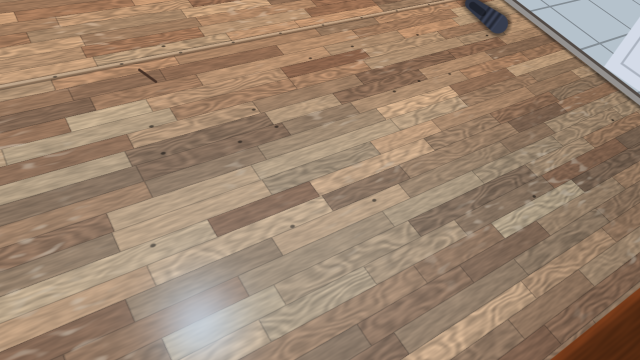
Give the GLSL for this texture, as a Shadertoy shader.

```glsl
// Worn laminate floor in perspective: two vanishing points turn the canvas into
// floor coordinates, where staggered planks get their own tone and noise grain.
// A metal strip, tiled doorway, slipper, nail and window glare are laid on top.
#define VP_ALONG vec2(3.20, 1.375)     // where plank sides converge
#define VP_ACROSS vec2(-0.697, 2.627)  // where plank ends converge
#define PLANK vec2(0.125, 0.0245)      // plank length and width on the floor
#define JITTER 0.45                    // variation of plank length
#define SEAM 0.0011
#define GRAIN 0.10
#define WEAR 0.30
#define GLARE_POS vec2(0.556, 0.10)
#define DARK_WOOD vec3(0.49, 0.395, 0.325)
#define MID_WOOD vec3(0.60, 0.51, 0.42)
#define LIGHT_WOOD vec3(0.74, 0.655, 0.545)
#define NAVY vec3(0.19, 0.21, 0.27)

float hash(vec2 c) {
    vec3 q = fract(vec3(c.xyx) * vec3(0.1031, 0.1030, 0.0973));
    q += dot(q, q.yzx + 33.33);
    return fract((q.x + q.y) * q.z);
}

float gradientDot(vec2 cell, vec2 offset) {
    float angle = 6.2832 * hash(cell);
    return dot(vec2(cos(angle), sin(angle)), offset);
}

float noise(vec2 p) {
    vec2 i = floor(p), f = fract(p), e = vec2(1.0, 0.0);
    vec2 s = f * f * f * (f * (f * 6.0 - 15.0) + 10.0);
    return mix(mix(gradientDot(i, f), gradientDot(i + e, f - e), s.x),
               mix(gradientDot(i + e.yx, f - e.yx), gradientDot(i + 1.0, f - 1.0), s.x), s.y);
}

// Distance to a segment and the position along it
vec2 segment(vec2 p, vec2 a, vec2 b) {
    float t = clamp(dot(p - a, b - a) / dot(b - a, b - a), 0.0, 1.0);
    return vec2(length(p - mix(a, b, t)), t);
}

float inside(float d) {
    float px = 0.7 / iResolution.y;
    return 1.0 - smoothstep(-px, px, d);
}

// x runs along the planks from the doorway, y across them from the metal strip
vec2 floorCoords(vec2 p) {
    vec2 horizon = normalize(VP_ALONG - VP_ACROSS);
    float depth = dot(p - VP_ALONG, vec2(horizon.y, -horizon.x));
    return vec2(dot(p - VP_ACROSS, vec2(0.610, 0.7925)),
                dot(p - VP_ALONG, vec2(0.1896, -0.9819))) / depth;
}

vec3 planks(vec2 f) {
    vec2 g = f / PLANK;
    float row = floor(g.y);
    g.x += 40.0 + 7.0 * hash(vec2(row + 90.0, 3.0));
    float cell = floor(g.x), t = g.x - cell;
    float start = JITTER * hash(vec2(cell, row + 50.0));
    float next = 1.0 + JITTER * hash(vec2(cell + 1.0, row + 50.0));
    vec2 id = vec2(cell - step(t, start), row + 50.0);

    // Tone, curved growth rings and fine fibres of each plank
    float tone = hash(id + 17.0), figure = hash(id + 71.0);
    vec3 wood = tone < 0.5 ? mix(DARK_WOOD, MID_WOOD, tone * 2.0)
                           : mix(MID_WOOD, LIGHT_WOOD, tone * 2.0 - 1.0);
    wood *= mix(vec3(1.04, 0.97, 0.93), vec3(0.98, 1.01, 1.02), hash(id + 31.0));
    vec2 seed = 60.0 * vec2(tone, figure);
    float warp = noise(g * vec2(2.2, 0.9) + seed) + 0.3 * noise(g * vec2(6.0, 2.0) + seed);
    float rings = sin(6.2832 * (g.y * 1.6 + 3.6 * warp));
    float fibre = noise(g * vec2(5.0, 6.0) + seed) + 0.6 * noise(g * vec2(14.0, 11.0));
    wood *= 1.0 + GRAIN * smoothstep(0.1, 0.9, figure) * rings + 0.17 * fibre;

    // Thin seams
    float ends = min(abs(t - start), next - t) * PLANK.x;
    float sides = (0.5 - abs(fract(g.y) - 0.5)) * PLANK.y;
    return wood * (1.0 - 0.22 * (1.0 - smoothstep(0.0, SEAM, min(ends, sides))));
}

vec3 wornFloor(vec2 f) {
    vec3 col = planks(f);
    float patches = smoothstep(0.0, 0.4, noise(f * 11.0 + 4.0));
    float scuffs = smoothstep(0.12, 0.5, noise(f * vec2(60.0, 130.0)));
    col = mix(col, vec3(0.80, 0.75, 0.68), WEAR * 2.0 * patches * scuffs);
    // Dark specks of dirt
    vec2 cell = floor(f / 0.05) + 40.0;
    vec2 spot = 0.2 + 0.6 * vec2(hash(cell + 5.0), hash(cell + 9.0));
    float speck = length(fract(f / 0.05) - spot) * 0.05;
    col *= 1.0 - 0.55 * step(0.86, hash(cell)) * (1.0 - smoothstep(0.001, 0.003, speck));
    // Metal strip with screws
    float strip = abs(f.y);
    vec3 metal = mix(vec3(0.73, 0.66, 0.57), vec3(0.50, 0.42, 0.34), smoothstep(-0.001, 0.003, f.y));
    float screw = length(vec2((fract(f.x / 0.06) - 0.5) * 0.06, f.y));
    metal *= 0.55 + 0.45 * smoothstep(0.001, 0.0025, screw);
    col *= 1.0 - 0.35 * (1.0 - smoothstep(0.004, 0.007, strip));
    return mix(col, metal, 1.0 - smoothstep(0.0035, 0.0045, strip));
}

vec3 scene(vec2 p) {
    vec2 f = floorCoords(p);
    vec3 col = wornFloor(f);
    // Warm far side, dim right side, grey haze and bluish glare
    col *= mix(vec3(1.0), vec3(1.06, 0.98, 0.92), smoothstep(0.5, 1.0, p.y));
    col *= 1.0 - 0.13 * smoothstep(1.15, 1.75, p.x);
    vec2 haze = (p - vec2(0.75, 0.22)) / vec2(0.65, 0.38);
    col = mix(col, vec3(0.66, 0.65, 0.64), 0.26 * exp(-dot(haze, haze)));
    vec2 glare = (p - GLARE_POS) / vec2(0.12, 0.13);
    col = mix(col, vec3(0.80, 0.86, 0.93), 0.72 * exp(-dot(glare, glare)));

    // Tiles beyond a metal threshold
    vec2 joint = abs(fract(f / vec2(0.10, 0.13) + 0.4) - 0.5);
    vec3 tile = vec3(0.71, 0.76, 0.80) * (1.0 - 0.28 * smoothstep(0.475, 0.49, max(joint.x, joint.y)));
    col *= 1.0 - 0.45 * smoothstep(-0.024, -0.012, f.x);
    col = mix(col, vec3(0.58, 0.57, 0.56), smoothstep(-0.013, -0.010, f.x));
    col = mix(col, vec3(0.32, 0.29, 0.27), smoothstep(0.002, 0.005, f.x));
    col = mix(col, tile, smoothstep(0.010, 0.013, f.x));
    // White door leaf with a recessed panel
    vec2 corner = p - vec2(1.678, 0.815);
    float door = max(dot(corner, vec2(-0.812, 0.584)), dot(corner, vec2(-0.573, -0.819)));
    vec3 paint = vec3(0.83, 0.86, 0.91) - 0.16 * inside(abs(door + 0.035) - 0.003);
    col = mix(col, paint, inside(door));

    // Slipper with its shadow, opening and ribbed strap
    vec2 shoe = segment(p, vec2(1.31, 0.99), vec2(1.383, 0.935));
    float sole = shoe.x - mix(0.018, 0.028, shoe.y);
    col *= 1.0 - 0.4 * (1.0 - smoothstep(0.0, 0.016, sole));
    vec3 rubber = NAVY * (1.0 + 0.25 * smoothstep(0.4, 0.5, shoe.y) * sin(shoe.y * 34.0));
    rubber *= 1.0 - 0.35 * inside(segment(p, vec2(1.313, 0.985), vec2(1.34, 0.965)).x - 0.010);
    col = mix(col, rubber, inside(sole));
    // Loose nail
    float nail = segment(p, vec2(0.387, 0.806), vec2(0.433, 0.773)).x - 0.0035;
    col = mix(col, vec3(0.27, 0.19, 0.15), inside(nail));
    // Polished furniture edge in the near corner
    float wood = dot(p - vec2(1.528, 0.0), vec2(0.627, -0.779));
    vec3 polish = mix(vec3(0.47, 0.23, 0.10), vec3(0.31, 0.155, 0.065), smoothstep(0.0, 0.05, wood));
    polish *= 1.0 + 0.2 * noise(vec2(dot(p, vec2(8.0, 6.0)), wood * 90.0));
    return mix(col, polish, inside(-wood));
}

void mainImage(out vec4 fragColor, in vec2 fragCoord) {
    vec3 sum = vec3(0.0);
    for (int i = 0; i < 4; i++) {
        vec2 shift = vec2(i & 1, i >> 1) * 0.5 - 0.25;
        sum += scene((fragCoord + shift) / iResolution.y);
    }
    fragColor = vec4(sum / 4.0, 1.0);
}
```
